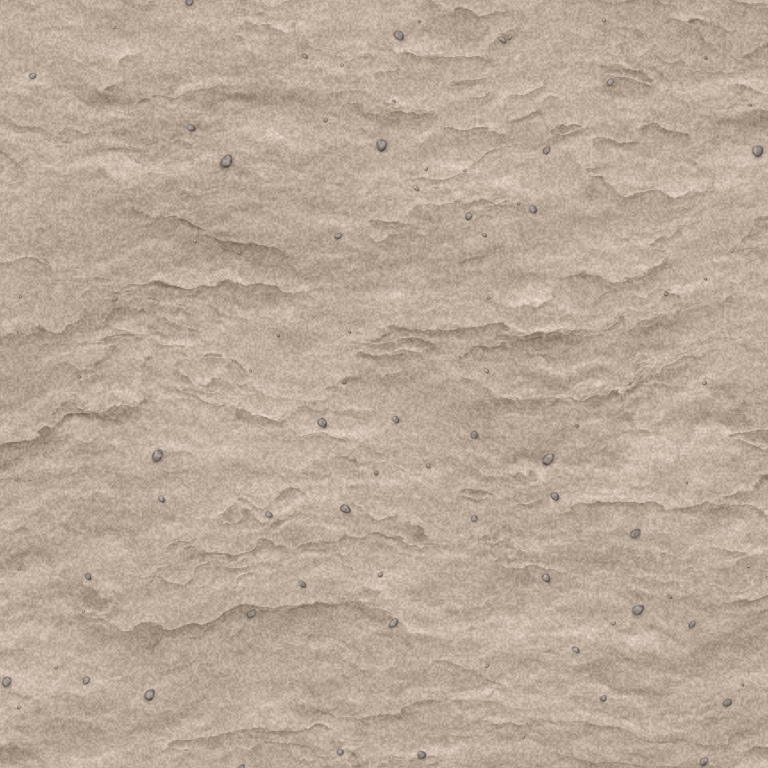
Write a three.js fragment shader that draws this texture.

```glsl
#define SAND vec3(0.738, 0.668, 0.608)
#define STONE vec3(0.62, 0.58, 0.555)
#define GRIT vec3(0.67, 0.60, 0.54)
#define LEDGE_DEPTH 0.145
#define RELIEF 0.72
#define GRAIN 0.17
#define BROAD_TONE 0.10
#define ROUGHNESS 0.026
#define STONE_SIZE 0.0080
#define GRIT_SIZE 0.0034
#define EDGE 0.0013

varying vec2 vUv;

float hash(vec2 p) {
  vec3 q = fract(vec3(p.xyx) * 0.1031);
  q += dot(q, q.yzx + 33.33);
  return fract((q.x + q.y) * q.z);
}

float noise(vec2 p) {
  vec2 cell = floor(p);
  vec2 f = fract(p);
  f = f * f * f * (f * (f * 6.0 - 15.0) + 10.0);
  float low = mix(hash(cell), hash(cell + vec2(1.0, 0.0)), f.x);
  float high = mix(hash(cell + vec2(0.0, 1.0)), hash(cell + 1.0), f.x);
  return mix(low, high, f.y);
}

// Layered noise, centred on zero
float fbm(vec2 p) {
  float sum = 0.0;
  float amp = 0.58;
  for (int i = 0; i < 5; i++) {
    sum += amp * (noise(p) - 0.5);
    p = p * 2.03 + vec2(17.3, 9.1);
    amp *= 0.47;
  }
  return sum;
}

// Layered sines bend the bedding, noise crumbles it
vec2 bend(vec2 p) {
  vec2 crumble = vec2(fbm(p * vec2(24.0, 34.0)), fbm(p * vec2(26.0, 38.0) + 60.0));
  p.y += 0.018 * sin(7.0 * p.x + 4.0 * p.y + 1.0);
  p.y += 0.009 * sin(17.0 * p.x - 9.0 * p.y);
  p.x += 0.020 * sin(11.0 * p.y + 3.0 * p.x);
  return p + ROUGHNESS * crumble;
}

// Broken crests: lit lip above, thin dark line and soft shade below
float ledge(vec2 p, vec2 stretch, float seed, float reach) {
  vec2 q = p * stretch + seed;
  float e = 0.006;
  float n = fbm(q);
  vec2 slope = vec2(fbm(q + vec2(e * stretch.x, 0.0)),
                    fbm(q + vec2(0.0, e * stretch.y))) - n;
  slope /= e;
  float steep = length(slope) + 0.4;
  float side = n * sign(slope.y) / steep;
  float facing = slope.y * slope.y / (steep * steep);
  float d = abs(side);
  float lit = 0.5 * exp(-d / reach);
  float shade = -0.5 * exp(-d / reach) - 0.75 * exp(-d / (reach * 0.28));
  float patches = smoothstep(0.40, 0.70, noise(p * vec2(5.0, 8.0) + seed * 1.7));
  return facing * patches * mix(shade, lit, smoothstep(-EDGE, EDGE, side));
}

// One possible pebble per cell, with rim, highlight and cast shadow
vec3 pebbles(vec3 ground, vec2 p, float cells, float share, float size, vec3 tint) {
  vec2 id = floor(p * cells) + cells;
  vec2 rnd = vec2(hash(id + 3.7), hash(id + 51.3));
  float present = step(hash(id + 19.1), share);
  vec2 d = (fract(p * cells) - mix(vec2(0.15), vec2(0.85), rnd)) / cells;
  float pick = hash(id + 77.7);
  float r = size * mix(0.5, 1.0, pick * pick);
  d.x += d.y * (rnd.y - 0.5) * 0.9;
  float turn = atan(d.y, d.x + 0.00001);
  float dist = length(d) * (1.0 + 0.1 * sin(2.0 * turn + 6.0 * rnd.x)
                                + 0.06 * sin(3.0 * turn + 9.0 * rnd.y));
  float shadow = 1.0 - smoothstep(0.5, 1.6, length(d + vec2(-0.1, 0.3) * r) / r);
  float cover = 1.0 - smoothstep(r - EDGE, r + EDGE, dist);
  float light = 0.10 * dot(d / r, vec2(-0.5, 0.8));
  light -= 0.2 * smoothstep(0.5, 1.0, dist / r);
  light += 0.2 * (noise(p * 300.0) - 0.5);
  vec3 shaded = ground * (1.0 - 0.24 * shadow);
  return mix(ground, mix(shaded, tint + light, cover), present);
}

void main() {
  vec2 p = bend(vUv);

  // Ledges at three scales
  float tone = LEDGE_DEPTH * ledge(p, vec2(3.2, 8.0), 11.0, 0.022);
  tone += LEDGE_DEPTH * 0.85 * ledge(p, vec2(5.5, 13.0), 37.0, 0.014);
  tone += LEDGE_DEPTH * 0.6 * ledge(p, vec2(11.0, 25.0), 71.0, 0.008);

  // Fine wrinkles lit from above
  vec2 wrinkle = vec2(9.0, 20.0);
  vec2 toLight = vec2(-0.001, 0.0026);
  float drop = fbm((p - toLight) * wrinkle) - fbm((p + toLight) * wrinkle);
  tone += RELIEF * drop * mix(0.3, 1.2, noise(p * vec2(4.0, 6.0) + 5.0));

  // Broad patches and sand grains
  tone += BROAD_TONE * fbm(p * vec2(3.0, 6.0) + 90.0);
  float grains = 0.7 * noise(vUv * 430.0) + 0.3 * noise(vUv.yx * 230.0 + 40.0);
  tone += GRAIN * (grains - 0.5);

  vec3 color = SAND + tone * vec3(1.0, 1.0, 1.03);
  color = pebbles(color, vUv, 17.0, 0.16, GRIT_SIZE, GRIT);
  color = pebbles(color, vUv + 0.03, 10.0, 0.36, STONE_SIZE, STONE);
  gl_FragColor = vec4(clamp(color, 0.0, 1.0), 1.0);
}
```
